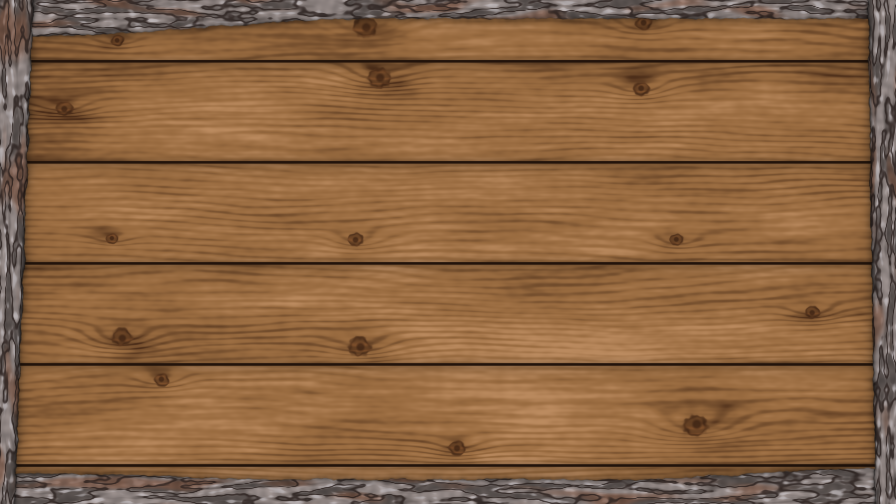
Reproduce this texture procedurally as a Shadertoy shader.

```glsl
// Stained pine planks seen through a rough frame of grey bark.
// Growth rings are contours of a noise-warped height field that swells around
// hashed knots; the bark is stretched gradient noise cut by dark cracks.

const float PLANK = 0.2005;                  // plank height, canvas height = 1
const vec3 DEEP = vec3(0.22, 0.125, 0.07);   // seams and knot rims

vec2 hash22(vec2 p) {
    vec3 q = fract(p.xyx * vec3(0.1031, 0.1030, 0.0973));
    q += dot(q, q.yzx + 33.33);
    return fract((q.xx + q.yz) * q.zy);
}

float corner(vec2 cell, vec2 offset) {
    float angle = 6.2832 * hash22(cell).x;
    return dot(vec2(cos(angle), sin(angle)), offset);
}

// Gradient noise, roughly -1 to 1
float noise(vec2 p) {
    vec2 i = floor(p), f = p - i, e = vec2(0, 1);
    vec2 u = f * f * f * (f * (f * 6.0 - 15.0) + 10.0);
    float low = mix(corner(i, f), corner(i + e.yx, f - e.yx), u.x);
    float high = mix(corner(i + e.xy, f - e.xy), corner(i + e.yy, f - e.yy), u.x);
    return 1.5 * mix(low, high, u.y);
}

vec3 woodColor(float tone) {
    vec3 c = mix(vec3(0.30, 0.18, 0.10), vec3(0.46, 0.31, 0.18), smoothstep(0.0, 0.3, tone));
    c = mix(c, vec3(0.60, 0.42, 0.25), smoothstep(0.25, 0.55, tone));
    return mix(c, vec3(0.74, 0.55, 0.38), smoothstep(0.5, 0.9, tone));
}

vec3 planks(vec2 p, float px) {
    float row = (p.y - 0.0764) / PLANK, id = floor(row);
    vec2 q = vec2(p.x, fract(row) * PLANK);
    vec2 shift = vec2(17.3, 9.7) * (id + 3.0);

    // Ring field, bulged around three knots per plank
    float field = q.y + 0.035 * noise(q * vec2(1.3, 6.0) + shift)
                + 0.005 * noise(q * vec2(6.0, 24.0) + shift);
    float stain = 0.0, core = 0.0, rim = 0.0, heart = 0.0;
    for (int k = 0; k < 3; k++) {
        vec2 place = hash22(vec2(id + 5.0, float(k) * 3.0 + 2.0));
        vec2 shape = hash22(vec2(id + 21.0, float(k) * 5.0 + 1.0));
        float size = mix(0.008, 0.021, shape.x);
        vec2 d = q - vec2((float(k) + 0.15 + 0.7 * place.x) * 0.59, mix(0.03, 0.17, place.y));
        vec2 wide = d * vec2(0.4, 1.0) / size;
        field += 1.8 * size * exp(-0.35 * dot(wide, wide));
        float r = length(d * vec2(0.85, 1.0)) / size + 0.18 * noise(d * 90.0 + shift);
        core = max(core, 1.0 - smoothstep(0.85, 1.15, r));
        rim = max(rim, exp(-30.0 * (r - 0.9) * (r - 0.9)) * (0.6 + 0.5 * noise(d * 60.0 + shift)));
        heart = max(heart, 1.0 - smoothstep(0.25, 0.6, length(d / size - 0.3 * (shape - 0.5))));
        vec2 smear = (d - size * (shape - 0.5) * 3.0) / (size * vec2(3.5, 2.2));
        stain += exp(-dot(smear, smear)) * (0.7 + 0.6 * noise(d * vec2(14.0, 45.0) + shift));
    }

    // Rings, fibres and blotchy stain
    float phase = field * 68.0;
    float ring = 0.5 + 0.5 * sin(6.2832 * phase);
    ring = mix(ring * ring, 0.4, smoothstep(0.25, 0.8, px * 68.0 * 2.2 * core));
    float tone = 0.65 + 0.08 * (hash22(vec2(id + 8.0, 4.0)).x - 0.5);
    tone -= (0.17 + 0.13 * noise(q * vec2(2.0, 13.0) + shift)) * ring;
    tone += 0.22 * noise(q * vec2(2.3, 8.0) + shift.yx);
    tone += 0.10 * noise(q * vec2(7.0, 38.0) + shift);
    tone += 0.10 * noise(q * vec2(9.0, 130.0) + shift);
    tone += 0.06 * noise(q * vec2(40.0, 110.0) + shift);
    tone -= 0.30 * stain;
    tone -= 0.14 * smoothstep(0.75, 0.95, p.y) + 0.10 * smoothstep(0.7, 0.95, abs(p.x / 0.889 - 1.0));

    // Knot bodies
    vec3 c = woodColor(tone);
    c = mix(c, vec3(0.42, 0.26, 0.14) * (0.85 + 0.3 * ring), 0.8 * core);
    c = mix(c, DEEP, clamp(0.75 * rim + 0.7 * heart * core, 0.0, 0.9));

    // Seams with soft shading on both plank edges
    float edge = min(q.y, PLANK - q.y);
    c *= 1.0 - 0.28 * exp(-q.y / 0.006) - 0.30 * exp(-(PLANK - q.y) / 0.009);
    return mix(DEEP * 0.6, c, smoothstep(0.0022 - px * 0.5, 0.0028 + px * 0.5, edge));
}

// u runs along the fibres, v across them
vec3 bark(float u, float v) {
    v += 0.006 * noise(vec2(u * 9.0, v * 20.0));
    float ridge = noise(vec2(u * 10.0, v * 75.0));
    float fibre = noise(vec2(u * 28.0, v * 125.0));
    float flake = noise(vec2(u * 55.0, v * 60.0));
    vec3 c = mix(vec3(0.34, 0.31, 0.30), vec3(0.56, 0.52, 0.51),
                 smoothstep(-0.5, 0.4, ridge + 0.5 * fibre));
    c = mix(c, vec3(0.70, 0.68, 0.69), 0.7 * smoothstep(0.2, 0.8, fibre + 0.5 * flake));
    c = mix(c, vec3(0.45, 0.29, 0.21), 0.6 * smoothstep(0.1, 0.6, noise(vec2(u * 7.0, v * 35.0) + 40.0)));
    float crack = 1.0 - smoothstep(0.02, 0.2, abs(ridge + 0.25 * flake + 0.1));
    return mix(c, vec3(0.16, 0.12, 0.11), 0.75 * crack) * (1.0 + 0.15 * flake);
}

void mainImage(out vec4 fragColor, in vec2 fragCoord) {
    vec2 p = fragCoord / iResolution.xy * vec2(16.0 / 9.0, 1.0);
    float px = 1.0 / iResolution.y;

    // Slanted inner edges of the frame, positive towards the planks
    float rough = 0.003 * noise(p * 28.0) + 0.0015 * noise(p * 90.0);
    float side = rough + min(p.x - mix(0.030, 0.066, p.y), mix(1.736, 1.722, p.y) - p.x);
    float top = 0.963 - 0.035 * (1.0 - smoothstep(0.05, 0.75, p.x)) - p.y;
    float bottom = p.y - 0.049 - 0.022 * smoothstep(1.25, 1.74, p.x)
                 - 0.012 * (1.0 - smoothstep(0.0, 0.6, p.x));
    float rail = rough + min(top, bottom);
    float inside = min(side, rail);

    // Side posts lie over the rails, with a dark joint between them
    vec3 frame = mix(bark(p.y, p.x + 3.0), bark(p.x, p.y + 7.0), smoothstep(-px, px, side));
    frame *= 1.0 - 0.6 * exp(-abs(side) / 0.003);
    frame *= 1.0 - 0.35 * exp(-abs(inside) / 0.004);

    vec3 wood = planks(p, px) * (1.0 - 0.35 * exp(-max(inside, 0.0) / 0.008));
    fragColor = vec4(mix(frame, wood, smoothstep(-px, px, inside)), 1.0);
}
```
